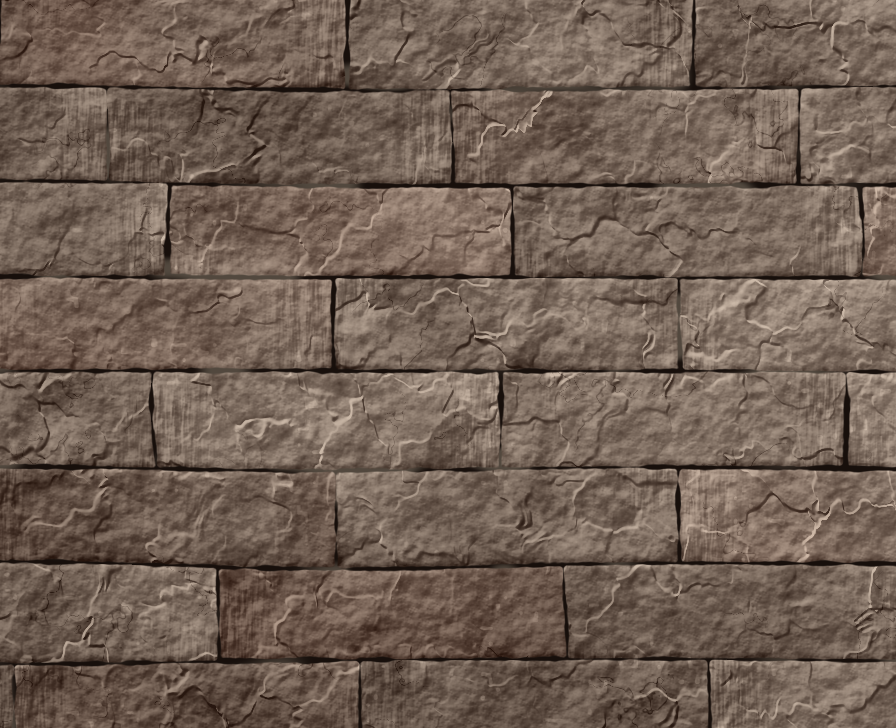
This texture is drawn by a Shadertoy shader. Its source:

```glsl
// Weathered brown split-stone wall: eight courses of long, rough, dry-laid blocks.

const float COURSE_HEIGHT = 0.1315;     // fractions of the canvas height
const float BLOCK_LENGTH  = 0.476;
const float FIRST_JOINT   = 0.120;      // first bed joint below the top edge
const float JOINT_HALF    = 0.0012;
const float CORNER_RADIUS = 0.004;
const float EDGE_WOBBLE   = 0.0075;
const float RELIEF_GAIN   = 0.62;
const float RELIEF_STEP   = 0.0024;
const float PLATE_SCALE   = 12.0;       // chipped plates per canvas height
const float MEAN_TONE     = 0.61;
const vec2  LIGHT_DIR     = vec2(-0.50, 0.86);
const vec3  SHADOW_COLOR  = vec3(0.15, 0.09, 0.06);
const vec3  STONE_COLOR   = vec3(0.69, 0.62, 0.56);
const vec3  JOINT_COLOR   = vec3(0.09, 0.06, 0.045);
const vec3  MORTAR_COLOR  = vec3(0.42, 0.38, 0.33);
const vec3  RUST_SHIFT    = vec3(0.018, -0.008, -0.012);
// Head joint position of each course, top to bottom, in block lengths
const float COURSE_SHIFT[8] = float[8](0.997, 0.306, 0.482, 0.963, 0.444, 0.963, 0.630, 0.040);

float hash(vec2 p) {
    vec3 q = fract(vec3(p.xyx) * 0.1031);
    q += dot(q, q.yzx + 33.33);
    return fract((q.x + q.y) * q.z);
}

float noise(vec2 p) {
    vec2 i = floor(p), f = fract(p);
    f = f * f * (3.0 - 2.0 * f);
    return mix(mix(hash(i), hash(i + vec2(1, 0)), f.x),
               mix(hash(i + vec2(0, 1)), hash(i + vec2(1, 1)), f.x), f.y);
}

float fbm(vec2 p) {
    float sum = 0.0, amp = 0.54;
    for (int i = 0; i < 3; i++) {
        sum += amp * noise(p);
        p = mat2(1.6, 1.2, -1.2, 1.6) * p + 7.3;
        amp *= 0.52;
    }
    return sum;
}

float roundBox(vec2 p, vec2 halfSize, float r) {
    vec2 q = abs(p) - halfSize + r;
    return length(max(q, 0.0)) + min(max(q.x, q.y), 0.0) - r;
}

// Tilted stone plates with ragged, softly blended borders
float plates(vec2 p) {
    p += 0.85 * vec2(fbm(p * 1.7), fbm(p * 1.7 + 31.0));
    p += 0.16 * vec2(noise(p * 8.0), noise(p * 8.0 + 17.0));
    vec2 cell = floor(p);
    float sum = 0.0, total = 0.0;
    for (int k = 0; k < 9; k++) {
        vec2 c = cell + vec2(k % 3 - 1, k / 3 - 1);
        vec2 seed = vec2(hash(c), hash(c + 71.0));
        vec2 away = p - c - seed;
        vec2 tilt = vec2(hash(c + 13.0), hash(c + 29.0)) - 0.5;
        float weight = exp(-34.0 * dot(away, away));
        sum += weight * (dot(away, tilt) * 0.55 + 0.22 * seed.x);
        total += weight;
    }
    return sum / max(total, 1e-12);
}

// Height of the split face: plates, lumps, grain and upright tool grooves
float relief(vec2 p, float grooves) {
    float broken = smoothstep(0.25, 0.65, noise(p * 5.0 + 3.0));
    float height = 0.055 * (0.3 + 0.7 * broken) * plates(p * PLATE_SCALE);
    height += 0.020 * fbm(p * 21.0) + 0.0036 * fbm(p * vec2(85.0, 105.0));
    return height + grooves * 0.009 * fbm(p * vec2(95.0, 15.0));
}

void mainImage(out vec4 fragColor, in vec2 fragCoord) {
    vec2 p = fragCoord / iResolution.y;
    float pixel = 1.0 / iResolution.y;

    // Courses with slightly wavy beds, then blocks along each course
    float depth = 1.0 - p.y + 0.012 * (noise(p * vec2(2.2, 4.0)) - 0.5);
    float courseY = (depth - FIRST_JOINT) / COURSE_HEIGHT + 1.0;
    float course = clamp(floor(courseY), 0.0, 7.0);
    float lean = 0.010 * (noise(p * vec2(5.0, 9.0) + 60.0) - 0.5);
    float alongX = (p.x + lean) / BLOCK_LENGTH - COURSE_SHIFT[int(course)];
    vec2 id = vec2(floor(alongX), course) + 20.0;
    vec2 local = vec2(fract(alongX) - 0.5, 0.5 - (courseY - course)) * vec2(BLOCK_LENGTH, COURSE_HEIGHT);
    vec2 variety = vec2(hash(id), hash(id + 57.0));

    // Ragged block outline
    vec2 halfSize = 0.5 * vec2(BLOCK_LENGTH, COURSE_HEIGHT) - JOINT_HALF - 0.0022 * variety;
    float outline = roundBox(local, halfSize, CORNER_RADIUS) + EDGE_WOBBLE * (fbm(p * 38.0) - 0.50);
    float block = 1.0 - smoothstep(-pixel, pixel, outline);

    // Raking light over the relief, with grooves near block ends
    vec2 face = p + floor(variety * 40.0) * 1.7;
    float ends = smoothstep(0.11, 0.02, halfSize.x - abs(local.x));
    float grooves = ends * smoothstep(0.30, 0.65, noise(face * 9.0)) + 0.10;
    float slope = (relief(face, grooves) - relief(face + LIGHT_DIR * RELIEF_STEP, grooves)) / RELIEF_STEP;
    float tone = MEAN_TONE + RELIEF_GAIN * slope / (1.0 + 1.1 * abs(slope));

    // Stains, block variation and uneven daylight
    tone += 0.34 * (fbm(face * 10.0) - 0.5) + 0.30 * (fbm(face * 120.0) - 0.5);
    tone += 0.17 * (variety.x - 0.5) + 0.10 * (p.x - 0.65);
    tone -= 0.12 * smoothstep(0.35, 0.0, p.y) + 0.07 * smoothstep(0.75, 1.0, p.y);

    // Thin broken cracks
    float crack = 1.0 - smoothstep(0.0, 0.014, abs(fbm(face * 11.0 + 0.8 * fbm(face * 40.0)) - 0.50));
    tone -= 0.24 * crack * smoothstep(0.55, 0.75, noise(face * 9.0 + 9.0));

    // Worn bright arris on top, shade below, dirt beside the joints
    float rim = smoothstep(-0.010, -0.001, outline);
    tone += rim * (0.14 * smoothstep(0.0, 0.06, local.y) - 0.20 * smoothstep(0.0, 0.06, -local.y));
    float chips = smoothstep(0.80, 0.92, noise(p * 95.0)) * smoothstep(0.62, 0.78, noise(p * 12.0));
    tone += 0.20 * chips;

    vec3 stone = mix(SHADOW_COLOR, STONE_COLOR, clamp(tone, 0.0, 1.2));
    stone += RUST_SHIFT * smoothstep(0.55, 1.0, variety.y) * noise(face * 6.0);

    // Deep gaps with remnants of grey mortar
    float mortar = 0.7 * smoothstep(0.62, 0.82, noise(p * vec2(13.0, 19.0) + 5.0));
    vec3 gap = mix(JOINT_COLOR, MORTAR_COLOR, mortar);

    fragColor = vec4(mix(gap, stone, block), 1.0);
}
```
